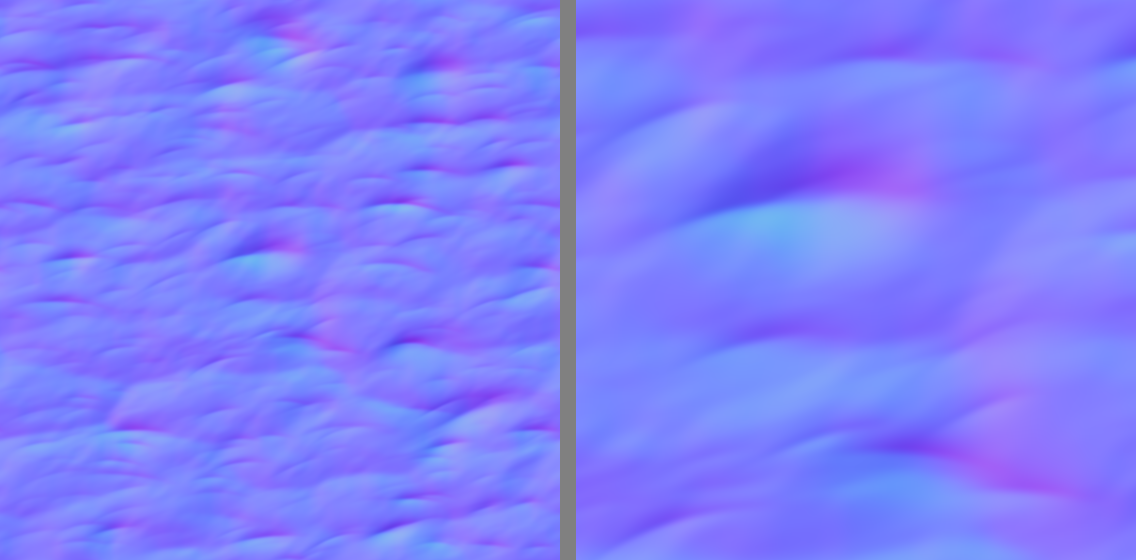
Left: the whole. Right: its middle third, enlarged.
A Shadertoy shader for this texture map:

```glsl
// Grids: columns, rows, and whole rows climbed across the canvas (slant)
const vec3 STONE_GRID = vec3(5.0, 10.0, 1.0);
const vec3 PIT_GRID = vec3(3.0, 6.0, 0.0);
const vec3 CREASE_GRID = vec3(6.0, 12.0, 0.0);
const vec3 NICK_GRID = vec3(11.0, 22.0, 1.0);
const vec3 GRAIN_GRID = vec3(16.0, 24.0, 6.0);
const vec3 FINE_GRID = vec3(36.0, 50.0, 16.0);
const vec3 WARP_GRID = vec3(8.0, 10.0, 1.0);

// Notch reach in cells: half length, upper flank, lower flank
const vec3 PIT_REACH = vec3(0.18, 0.15, 0.23);
const vec3 CREASE_REACH = vec3(0.27, 0.12, 0.25);
const vec3 NICK_REACH = vec3(0.34, 0.15, 0.25);

// Heights and depths in canvas units
const float STONE_HEIGHT = 0.0160;
const float PIT_DEPTH = 0.0240;
const float CREASE_DEPTH = 0.0100;
const float NICK_DEPTH = 0.0029;
const float GRAIN_HEIGHT = 0.0030;
const float FINE_HEIGHT = 0.0010;
const float WARP_AMOUNT = 0.014;

const float STONE_BLEND = 13.0;    // higher gives sharper joints
const float JITTER = 0.65;
const float NOTCH_ROUNDING = 0.38; // rounding of the notch floor
const float TILT_MEAN = 0.09;
const float TILT_SPREAD = 0.42;
const float ARCH = 0.6;            // downward bend of the notch ends
const float SOFTNESS = 0.0026;     // slope sampling distance

// Integer hash giving three values in 0..1
vec3 hash3(vec2 cell, float seed) {
    uvec3 v = uvec3(cell.x, cell.y, seed) * 1664525u + 1013904223u;
    v.x += v.y * v.z; v.y += v.z * v.x; v.z += v.x * v.y;
    v ^= v >> 16u;
    v.x += v.y * v.z; v.y += v.z * v.x; v.z += v.x * v.y;
    return vec3(v >> 8u) / 16777216.0;
}

// Slanted lattice that closes on itself after one canvas
vec2 toGrid(vec2 p, vec3 grid) {
    return vec2(p.x * grid.x, p.y * grid.y - p.x * grid.z);
}

vec2 wrapCell(vec2 cell, vec3 grid) {
    cell += floor((cell.x + 0.5) / grid.x) * vec2(-grid.x, grid.z);
    cell.y -= grid.y * floor((cell.y + 0.5) / grid.y);
    return cell;
}

float corner(vec2 cell, vec3 grid, float seed) {
    return hash3(wrapCell(cell, grid), seed).x;
}

// Wrapping value noise with quintic blending
float noise(vec2 p, vec3 grid, float seed) {
    vec2 q = toGrid(p, grid), cell = floor(q), f = q - cell;
    f = f * f * f * (f * (f * 6.0 - 15.0) + 10.0);
    vec2 e = vec2(1.0, 0.0);
    return mix(
        mix(corner(cell, grid, seed), corner(cell + e.xy, grid, seed), f.x),
        mix(corner(cell + e.yx, grid, seed), corner(cell + e.xx, grid, seed), f.x),
        f.y);
}

// Smooth union of scattered domes
float domes(vec2 p, vec3 grid, float blend, float seed) {
    vec2 q = toGrid(p, grid), base = floor(q);
    float sum = 0.0;
    for (int k = 0; k < 9; k++) {
        vec2 cell = base + vec2(k % 3 - 1, k / 3 - 1);
        vec3 r = hash3(wrapCell(cell, grid), seed);
        vec2 d = q - cell - 0.5 - JITTER * (r.xy - 0.5);
        sum += exp(blend * (0.2 * r.z - dot(d, d)));
    }
    return log(sum + 1e-12) / blend;
}

// Short scattered notches, steep above and gentle below
float notches(vec2 p, vec3 grid, vec3 reach, float seed) {
    vec2 q = toGrid(p, grid), base = floor(q);
    float sum = 0.0;
    for (int k = 0; k < 9; k++) {
        vec2 cell = base + vec2(k % 3 - 1, k / 3 - 1);
        vec2 id = wrapCell(cell, grid);
        vec3 r = hash3(id, seed), shape = hash3(id, seed + 20.0);
        vec2 d = q - cell - 0.5 - JITTER * (r.xy - 0.5);
        float window = smoothstep(1.1, 0.5, abs(d.y)) * smoothstep(1.1, 0.7, abs(d.x));
        float tilt = TILT_MEAN + TILT_SPREAD * (shape.x - 0.5);
        float y = d.y - tilt * d.x * grid.y / grid.x + ARCH * d.x * d.x;
        float x = d.x / (reach.x * mix(0.7, 1.25, shape.y));
        float rounding = NOTCH_ROUNDING * reach.y;
        float flank = mix(reach.z, reach.y, smoothstep(-rounding, rounding, y));
        float rise = (sqrt(y * y + rounding * rounding) - rounding) / flank;
        sum += mix(0.1, 1.0, r.z * r.z) * window * exp(-x * x - rise);
    }
    return sum;
}

float height(vec2 p) {
    vec2 bend = vec2(noise(p, WARP_GRID, 1.0), noise(p, WARP_GRID, 2.0)) - 0.5;
    vec2 w = p + WARP_AMOUNT * bend;
    return STONE_HEIGHT * domes(w, STONE_GRID, STONE_BLEND, 3.0)
         - PIT_DEPTH * notches(w, PIT_GRID, PIT_REACH, 4.0)
         - CREASE_DEPTH * notches(w, CREASE_GRID, CREASE_REACH, 5.0)
         - NICK_DEPTH * notches(w, NICK_GRID, NICK_REACH, 6.0)
         + GRAIN_HEIGHT * noise(w, GRAIN_GRID, 7.0)
         + FINE_HEIGHT * noise(w, FINE_GRID, 8.0);
}

void mainImage(out vec4 fragColor, in vec2 fragCoord) {
    vec2 p = fragCoord / iResolution.xy, e = vec2(SOFTNESS, 0.0);
    vec2 slope = vec2(height(p + e.xy) - height(p - e.xy),
                      height(p + e.yx) - height(p - e.yx)) / (2.0 * SOFTNESS);

    // Red follows the rise to the right, green faces upward
    vec3 normal = normalize(vec3(slope.x, -slope.y, 1.0));
    fragColor = vec4(normal * 0.5 + 0.5, 1.0);
}
```
